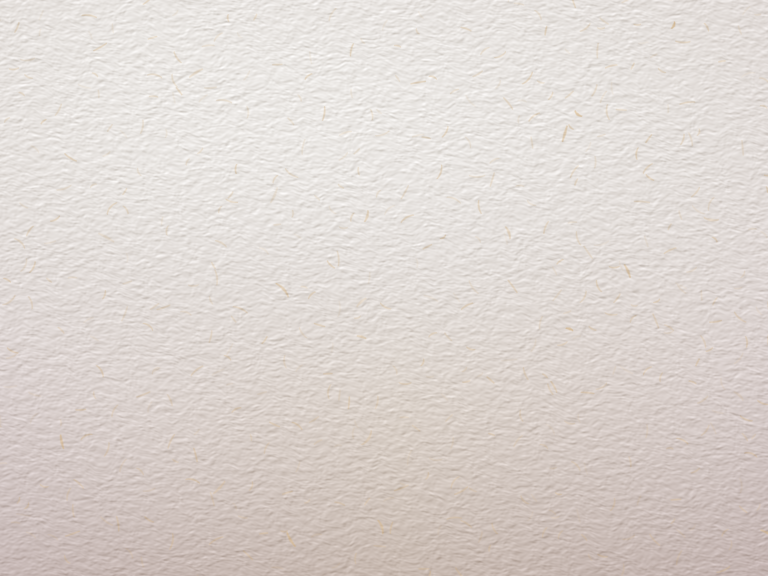
Reproduce this texture procedurally as a Shadertoy shader.

```glsl
// Rough handmade paper: a soft falloff of light from a pale top to a rosy base,
// embossed relief from fine stretched, warped noise lit from above,
// and sparse tan plant fibres scattered over jittered grid cells.

#define PALE vec3(0.920, 0.908, 0.895)
#define DARK vec3(0.752, 0.695, 0.675)
#define FIBRE_TAN vec3(0.83, 0.71, 0.54)
#define LIGHT_CENTRE vec2(0.40, 0.84)
#define FALLOFF_RADIUS 0.91
#define RELIEF 0.148
#define GRAIN_SCALE vec2(78.0, 150.0)
#define LIGHT_STEP vec2(-0.0008, 0.0015)

float hash(vec2 p) {
    vec3 q = fract(p.xyx * 0.1031);
    q += dot(q, q.yzx + 33.33);
    return fract((q.x + q.y) * q.z);
}

float noise(vec2 p) {
    vec2 cell = floor(p), f = fract(p);
    f = f * f * (3.0 - 2.0 * f);
    float low = mix(hash(cell), hash(cell + vec2(1, 0)), f.x);
    float high = mix(hash(cell + vec2(0, 1)), hash(cell + vec2(1, 1)), f.x);
    return mix(low, high, f.y);
}

// Height of the pulp, stretched sideways with wandering directions
float paperHeight(vec2 p) {
    p.y += 0.010 * noise(p * 17.0 + 5.0) + 0.004 * noise(p * 53.0);
    p.x += 0.009 * noise(p * 37.0 + 40.0);
    vec2 q = p * GRAIN_SCALE;
    float height = 0.25 * noise(q * 0.55 + 60.0), weight = 0.46;
    for (int i = 0; i < 3; i++) {
        height += weight * noise(q);
        q = mat2(0.92, 0.39, -0.39, 0.92) * q * 1.5 + 17.0;
        weight *= 0.85;
    }
    return height;
}

// Coverage of curved fibres, at most one for each grid cell
float fibres(vec2 p, float cells, float density, float halfLength, float width) {
    float pixel = 1.0 / iResolution.y;
    float cover = 0.0;
    vec2 home = floor(p * cells);
    for (int y = -1; y <= 1; y++)
    for (int x = -1; x <= 1; x++) {
        vec2 id = home + vec2(x, y) + cells * 3.0;
        if (hash(id + 7.7) > density) continue;
        vec2 centre = (id - cells * 3.0 + vec2(hash(id + 1.3), hash(id + 2.9))) / cells;
        float angle = (hash(id + 4.1) - 0.5) * 3.1;
        float size = halfLength * mix(0.35, 1.0, hash(id + 5.3));
        vec2 q = p - centre;
        q = vec2(dot(q, vec2(cos(angle), sin(angle))), dot(q, vec2(-sin(angle), cos(angle))));
        q.y += (hash(id + 6.7) - 0.5) * 0.5 * q.x * q.x / size;
        float taper = width * (1.0 - 0.5 * min(abs(q.x) / size, 1.0));
        q.x -= clamp(q.x, -size, size);
        float edge = smoothstep(taper + pixel, max(taper - pixel, 0.0), length(q));
        cover = max(cover, edge * mix(0.25, 1.0, hash(id + 8.5)));
    }
    return cover;
}

void mainImage(out vec4 fragColor, in vec2 fragCoord) {
    vec2 uv = fragCoord / iResolution.xy;
    vec2 p = fragCoord / iResolution.y;

    // Broad light, rosier at the sides and warmer in the middle
    float reach = length((uv - LIGHT_CENTRE) * vec2(0.60, 1.0)) / FALLOFF_RADIUS;
    float shade = pow(reach, 1.75) + 0.05 * (noise(p * 4.0) - 0.5);
    vec3 colour = mix(PALE, DARK, clamp(shade, 0.0, 1.1));
    float side = abs(uv.x - 0.52) * 2.0;
    colour += vec3(0.006, 0.0, (side - 0.68) * 0.026) * smoothstep(0.1, 0.5, shade);

    // Plant fibres: many faint, few distinct
    float faint = fibres(p, 26.0, 0.50, 0.013, 0.0016);
    float distinct = fibres(p + 3.0, 7.0, 0.26, 0.015, 0.0024);
    colour = mix(colour, FIBRE_TAN, max(0.38 * faint, 0.75 * distinct));

    // Relief lit from above, with deeper creases than highlights
    float slope = paperHeight(p - LIGHT_STEP) - paperHeight(p + LIGHT_STEP);
    float crease = max(-slope - 0.16, 0.0);
    colour += RELIEF * (slope - 0.3 * crease) * vec3(0.93, 1.0, 1.10);

    fragColor = vec4(clamp(colour, 0.0, 1.0), 1.0);
}
```
